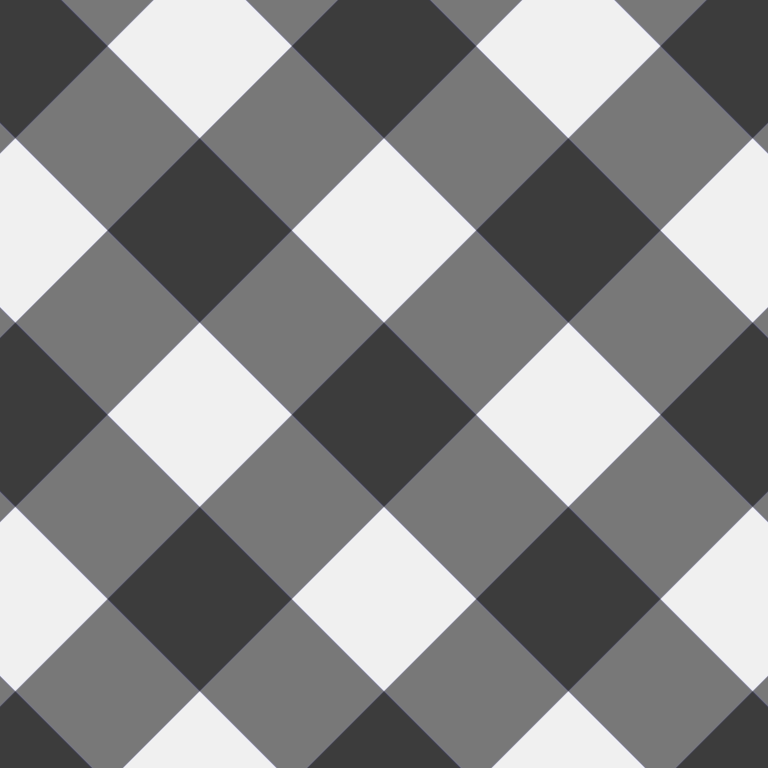
Give the GLSL for this pattern, as a WebGL 1 fragment shader.

```glsl
precision mediump float;
// Diagonal gingham: two crossing sets of stripes in white, grey and charcoal.
uniform vec2 u_resolution;

// Signed distance to the dark stripes across each diagonal, in canvas units.
vec2 stripeDistance(vec2 diagonal) {
  vec2 fromCentre = abs(mod(diagonal + 1.0, 2.0) - 1.0);
  return (fromCentre - 0.5) * 0.24 * 0.7071;
}

void main() {
  float side = min(u_resolution.x, u_resolution.y);
  float pixel = 1.0 / side;

  // Rotate onto the diagonals, with a dark check at the origin.
  vec2 p = (gl_FragCoord.xy / side - vec2(0.5, 0.46)) / 0.24;
  vec2 dist = stripeDistance(vec2(p.x + p.y, p.x - p.y));
  vec2 stripe = 1.0 - smoothstep(-0.8 * pixel, 0.8 * pixel, dist);

  // Overlapping stripes give charcoal, single ones grey, gaps white.
  vec3 white = vec3(0.94);
  vec3 grey = vec3(0.47);
  vec3 charcoal = vec3(0.235);
  vec3 color = mix(mix(white, grey, stripe.x), mix(grey, charcoal, stripe.x), stripe.y);

  // Faint violet seam along the stripe edges.
  vec2 seam = 1.0 - smoothstep(0.0004, 0.0004 + max(0.002, pixel), abs(dist));
  color += vec3(0.0, 0.0, 0.06) * max(seam.x, 0.7 * seam.y);

  gl_FragColor = vec4(color, 1.0);
}
```
